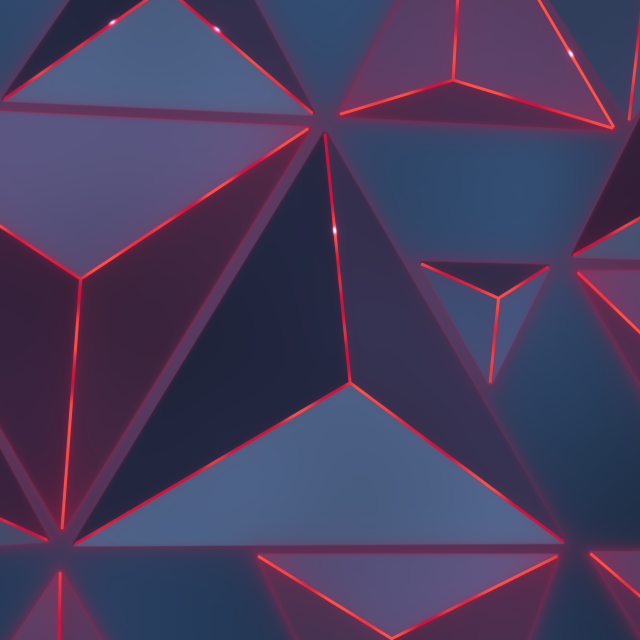
This background is drawn by a Shadertoy shader. Its source:

```glsl
const vec3 NIGHT = vec3(0.13, 0.15, 0.245);
const vec3 INDIGO = vec3(0.195, 0.185, 0.30);
const vec3 STEEL = vec3(0.29, 0.375, 0.52);
const vec3 SLATE = vec3(0.22, 0.29, 0.43);
const vec3 LILAC = vec3(0.33, 0.32, 0.48);
const vec3 MAUVE = vec3(0.34, 0.25, 0.40);
const vec3 PLUM = vec3(0.27, 0.17, 0.29);
const vec3 WINE = vec3(0.21, 0.135, 0.24);
const vec3 CRIMSON = vec3(0.80, 0.08, 0.25);
const vec3 EMBER = vec3(1.0, 0.33, 0.29);
const vec3 ROSE = vec3(0.56, 0.15, 0.31);

vec2 gradientAt(vec2 cell) {
    float angle = 6.2832 * fract(sin(dot(cell, vec2(127.1, 311.7))) * 4375.85);
    return vec2(cos(angle), sin(angle));
}

float gradientNoise(vec2 p) {
    vec2 i = floor(p), f = fract(p);
    vec2 u = f * f * f * (f * (f * 6.0 - 15.0) + 10.0);
    vec2 e = vec2(1.0, 0.0);
    float low = mix(dot(gradientAt(i), f), dot(gradientAt(i + e.xy), f - e.xy), u.x);
    float high = mix(dot(gradientAt(i + e.yx), f - e.yx), dot(gradientAt(i + e.xx), f - e.xx), u.x);
    return mix(low, high, u.y);
}

float cross2(vec2 a, vec2 b) { return a.x * b.y - a.y * b.x; }

float segmentDistance(vec2 p, vec2 a, vec2 b) {
    vec2 ab = b - a;
    return length(p - a - ab * clamp(dot(p - a, ab) / dot(ab, ab), 0.0, 1.0));
}

float triangleDistance(vec2 p, vec2 a, vec2 b, vec2 c) {
    float turn = sign(cross2(b - a, c - a));
    float inside = min(cross2(b - a, p - a) * turn,
                   min(cross2(c - b, p - b) * turn, cross2(a - c, p - c) * turn));
    float d = min(segmentDistance(p, a, b), min(segmentDistance(p, b, c), segmentDistance(p, c, a)));
    return inside > 0.0 ? -d : d;
}

// Coverage of the sector that opens from the apex between two corners
float wedge(vec2 p, vec2 apex, vec2 a, vec2 b, float px) {
    vec2 u = normalize(a - apex), v = normalize(b - apex);
    float turn = sign(cross2(u, v));
    float d = min(cross2(u, p - apex), -cross2(v, p - apex) * 1.0 * 1.0);
    if (turn < 0.0) d = min(-cross2(u, p - apex), cross2(v, p - apex));
    return smoothstep(-px, px, d);
}

// Rounded three-faced panel with lit seams and light spilling from its rim
vec3 pyramid(vec3 behind, vec2 p, vec2 a, vec2 b, vec2 c, vec2 apex,
             vec3 faceAB, vec3 faceBC, vec3 faceCA, float heat, float px) {
    float d = triangleDistance(p, a, b, c) - 0.005;
    float wAB = wedge(p, apex, a, b, px);
    float wBC = wedge(p, apex, b, c, px);
    float wCA = wedge(p, apex, c, a, px);
    vec3 face = (faceAB * wAB + faceBC * wBC + faceCA * wCA) / max(wAB + wBC + wCA, 0.01);
    face *= 1.0 + 0.16 * gradientNoise(p * 3.2 + 4.0);

    // Soft light on the faces
    float seam = min(segmentDistance(p, apex, a), min(segmentDistance(p, apex, b), segmentDistance(p, apex, c)));
    float corner = min(length(p - a), min(length(p - b), length(p - c)));
    face = mix(face, CRIMSON, heat * (0.13 * exp(-seam / 0.035) + 0.42 * exp(-corner / 0.045)));
    face = mix(face, CRIMSON, (0.2 + 0.4 * heat) * exp(-seam / 0.004));
    face = mix(face, ROSE, (0.2 + 0.35 * heat) * exp(-abs(d) / 0.003));

    // Narrow bright seams
    float pulse = smoothstep(-0.35, 0.35, gradientNoise(p * 14.0) + 0.5 * heat - 0.2);
    float core = 1.0 - smoothstep(0.0012, 0.0015 + 1.2 * px, seam);
    face = mix(face, mix(CRIMSON, EMBER, pulse), core * 0.95);

    float spill = (0.3 + 0.35 * heat) * exp(-max(d, 0.0) / 0.010) + 0.10 * exp(-max(d, 0.0) / 0.035);
    vec3 outside = mix(behind, ROSE, spill);
    return mix(outside, face, 1.0 - smoothstep(-px, px, d));
}

// Small white glint stretched along a seam
vec3 glint(vec2 p, vec2 center, vec2 along) {
    vec2 q = p - center, u = normalize(along);
    float r = length(vec2(dot(q, u) / 2.0, cross2(u, q)));
    return vec3(1.0, 0.82, 0.85) * exp(-r * r / 0.000006) + CRIMSON * 0.4 * exp(-r / 0.004);
}

vec3 wall(vec2 p) {
    vec3 blue = mix(vec3(0.14, 0.23, 0.35), vec3(0.18, 0.285, 0.42), smoothstep(0.0, 0.6, p.y));
    blue *= 1.0 - 0.2 * smoothstep(0.8, 1.05, p.x);
    return blue * (1.0 + 0.18 * gradientNoise(p * 3.0));
}

void mainImage(out vec4 fragColor, in vec2 fragCoord) {
    vec2 p = fragCoord / iResolution.xy;
    float px = 1.0 / min(iResolution.x, iResolution.y);
    vec3 col = wall(p);

    // Upper row
    col = pyramid(col, p, vec2(0.008, 0.846), vec2(0.487, 0.824), vec2(0.271, 1.226), vec2(0.258, 1.021), STEEL, INDIGO, NIGHT, 0.15, px);
    col = pyramid(col, p, vec2(0.533, 0.822), vec2(0.956, 0.800), vec2(0.725, 1.175), vec2(0.708, 0.875), PLUM, MAUVE, MAUVE, 0.65, px);
    col = pyramid(col, p, vec2(0.983, 0.814), vec2(0.812, 1.078), vec2(1.2, 1.078), vec2(1.009, 1.04), SLATE * 0.85, INDIGO, SLATE, 0.15, px);

    // Large panels
    col = pyramid(col, p, vec2(-0.289, 0.837), vec2(0.480, 0.798), vec2(0.097, 0.175), vec2(0.126, 0.564), LILAC, PLUM * 0.88, WINE, 0.75, px);
    col = pyramid(col, p, vec2(-0.1, 0.475), vec2(0.072, 0.157), vec2(-0.1, 0.146), vec2(-0.09, 0.23), WINE, STEEL * 0.8, WINE, 0.3, px);
    col = pyramid(col, p, vec2(0.508, 0.789), vec2(0.119, 0.151), vec2(0.878, 0.155), vec2(0.547, 0.402), NIGHT, STEEL, INDIGO, 0.12, px);

    // Right side
    col = pyramid(col, p, vec2(0.660, 0.587), vec2(0.855, 0.582), vec2(0.766, 0.404), vec2(0.779, 0.534), INDIGO * 0.9, SLATE * 1.1, SLATE, 0.2, px);
    col = pyramid(col, p, vec2(0.898, 0.602), vec2(1.112, 1.03), vec2(1.3, 0.590), vec2(1.1, 0.716), WINE * 0.9, INDIGO, STEEL * 0.9, 0.2, px);
    col = pyramid(col, p, vec2(0.904, 0.573), vec2(1.3, 0.573), vec2(1.055, 0.315), vec2(1.04, 0.442), MAUVE * 1.1, PLUM, PLUM * 1.1, 0.7, px);

    // Lower row
    col = pyramid(col, p, vec2(0.405, 0.130), vec2(0.869, 0.130), vec2(0.668, -0.40), vec2(0.612, 0.002), LILAC, PLUM, MAUVE * 0.85, 0.6, px);
    col = pyramid(col, p, vec2(0.924, 0.134), vec2(1.3, 0.134), vec2(1.06, -0.08), vec2(1.06, 0.017), MAUVE, PLUM, PLUM * 1.1, 0.6, px);
    col = pyramid(col, p, vec2(0.094, 0.104), vec2(-0.012, -0.055), vec2(0.186, -0.055), vec2(0.092, -0.03), MAUVE, PLUM, MAUVE * 0.9, 0.6, px);

    // Lit side of the upper panel and glints
    float litEdge = segmentDistance(p, vec2(0.842, 1.0), vec2(0.958, 0.803));
    col = mix(col, EMBER, 1.0 - smoothstep(0.001, 0.0015 + 1.2 * px, litEdge));
    col += glint(p, vec2(0.176, 0.965), vec2(3.0, 2.0));
    col += glint(p, vec2(0.339, 0.954), vec2(-5.0, 4.0));
    col += glint(p, vec2(0.892, 0.916), vec2(-3.0, 5.0));
    col += glint(p, vec2(0.523, 0.640), vec2(-1.0, 9.0));

    fragColor = vec4(clamp(col, 0.0, 1.0), 1.0);
}
```
